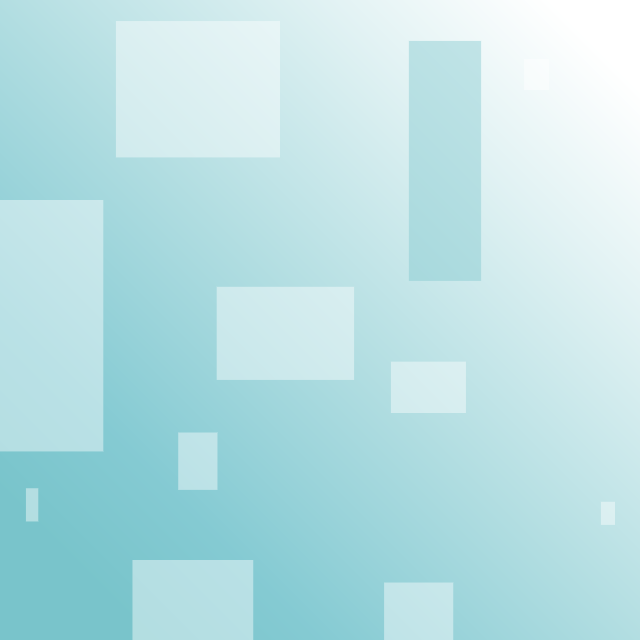
A three.js fragment shader for this background:

```glsl
// Translucent rectangles floating over a diagonal teal-to-white gradient.
#define PANEL_COUNT 10
#define PANEL_OPACITY 0.43
#define COLUMN_OPACITY 0.40
#define EDGE 0.0008
#define TEAL vec3(0.475, 0.770, 0.796)
#define AQUA vec3(0.520, 0.793, 0.826)
#define MIST vec3(0.700, 0.870, 0.885)
#define FROST vec3(0.880, 0.948, 0.953)
#define WHITE vec3(1.0)

varying vec2 vUv;

// Position of t between two gradient stops, clamped to 0..1
float ramp(float from, float to, float t) {
  return clamp((t - from) / (to - from), 0.0, 1.0);
}

// Gradient running from the lower left to the upper right
vec3 background(vec2 p) {
  float t = 0.5 * (p.x + p.y);
  vec3 color = mix(TEAL, AQUA, ramp(0.12, 0.25, t));
  color = mix(color, MIST, ramp(0.25, 0.50, t));
  color = mix(color, FROST, ramp(0.50, 0.75, t));
  return mix(color, WHITE, ramp(0.75, 0.93, t));
}

// Coverage of a rectangle given as (left, bottom, right, top)
float rectMask(vec2 p, vec4 bounds) {
  vec2 center = 0.5 * (bounds.xy + bounds.zw);
  vec2 halfSize = 0.5 * (bounds.zw - bounds.xy);
  vec2 d = abs(p - center) - halfSize;
  return 1.0 - smoothstep(-EDGE, EDGE, max(d.x, d.y));
}

void main() {
  vec3 color = background(vUv);

  // Pale panels
  vec4 panels[PANEL_COUNT];
  panels[0] = vec4(0.181, 0.754, 0.4375, 0.967);
  panels[1] = vec4(-0.1, 0.2946, 0.1615, 0.6875);
  panels[2] = vec4(0.3385, 0.4065, 0.5534, 0.552);
  panels[3] = vec4(0.6107, 0.3547, 0.7279, 0.435);
  panels[4] = vec4(0.2786, 0.2347, 0.3398, 0.3242);
  panels[5] = vec4(0.0404, 0.1852, 0.0599, 0.237);
  panels[6] = vec4(0.207, -0.1, 0.3958, 0.125);
  panels[7] = vec4(0.6003, -0.1, 0.7083, 0.0898);
  panels[8] = vec4(0.9388, 0.180, 0.961, 0.2161);
  panels[9] = vec4(0.819, 0.8594, 0.8581, 0.9076);
  for (int i = 0; i < PANEL_COUNT; i++) {
    color = mix(color, WHITE, PANEL_OPACITY * rectMask(vUv, panels[i]));
  }

  // Tall teal column
  vec4 column = vec4(0.6387, 0.5612, 0.7519, 0.9362);
  color = mix(color, TEAL, COLUMN_OPACITY * rectMask(vUv, column));

  gl_FragColor = vec4(color, 1.0);
}
```
